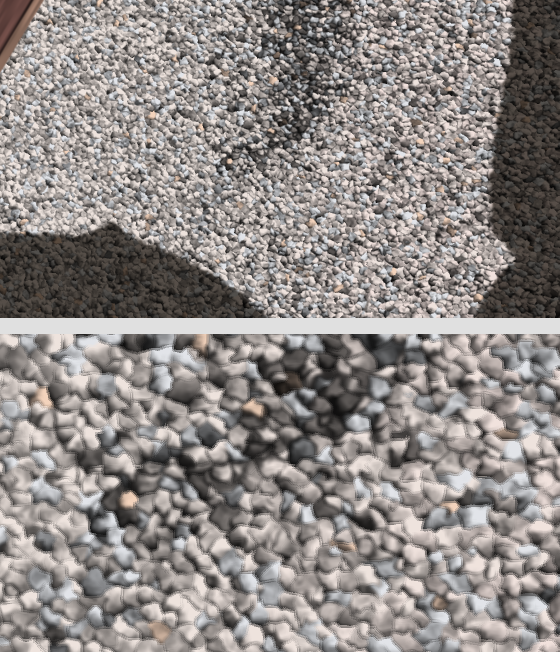
Top: the whole. Bottom: its middle third, enlarged.
Write a WebGL 1 fragment shader that draws this texture.

```glsl
precision highp float;
// Sunlit crushed gravel with a darker hollow, two cast shadows and a board corner.
// Chips are ragged, unequal Voronoi cells with broken facets and one-sided shade;
// broad masks in canvas heights then set the light over them.
uniform vec2 u_resolution;

const vec2  CHIP_DENSITY  = vec2(60.0, 56.0);  // chips per canvas height
const vec2  LIGHT_DIR     = vec2(0.6, 0.8);
const vec3  STONE_WARM    = vec3(1.035, 0.99, 0.965);
const vec3  STONE_BLUE    = vec3(0.985, 0.995, 1.015);
const vec3  STONE_PINK    = vec3(1.06, 0.985, 0.965);
const vec3  STONE_RUST    = vec3(1.06, 0.92, 0.82);
const float TONE_DARK     = 0.55;
const float TONE_LIGHT    = 0.84;
const float SIZE_SPREAD   = 0.34;
const float FACET_SLOPE   = 0.26;
const float FACET_BREAK   = 0.13;
const float GAP_LEVEL     = 0.27;
const float PIT_LEVEL     = 0.52;
const float PIT_SHARE     = 0.04;
const float GRAIN         = 0.26;
const vec3  BOARD_COLOR   = vec3(0.41, 0.28, 0.26);
const vec3  BOARD_EDGE    = vec3(0.55, 0.43, 0.37);
const vec3  SHADOW_TINT   = vec3(0.36, 0.345, 0.325);
const float SHADOW_BLUR   = 0.010;
const float SOFTNESS      = 0.0012;  // half the sample spread, in canvas heights

float hash(vec2 p) {
  return fract(sin(dot(p, vec2(127.1, 311.7))) * 43758.5453);
}

float noise(vec2 p) {
  vec2 i = floor(p), f = fract(p);
  f = f * f * (3.0 - 2.0 * f);
  return mix(mix(hash(i), hash(i + vec2(1.0, 0.0)), f.x),
             mix(hash(i + vec2(0.0, 1.0)), hash(i + vec2(1.0, 1.0)), f.x), f.y);
}

float bell(float x, float width) {
  return exp(-x * x / (width * width));
}

// Angular distance to a chip centre, with its own turn, stretch and size
float chipDistance(vec2 d, vec2 id) {
  float a = 6.2832 * hash(id + 7.3);
  vec2 r = vec2(cos(a) * d.x + sin(a) * d.y, cos(a) * d.y - sin(a) * d.x);
  r.y *= 1.0 + 0.7 * hash(id + 3.1);
  return mix(length(r), max(abs(r.x), abs(r.y)), 0.65) - SIZE_SPREAD * hash(id + 29.0);
}

// Dark trough running down from the upper middle and bending left
float hollowMask(vec2 p) {
  float centre = 0.73 + 0.25 * smoothstep(0.33, 0.75, p.y);
  float core = bell(p.x - centre, 0.11) * smoothstep(0.28, 0.6, p.y);
  float halo = bell(p.x - centre - 0.03, 0.28) * smoothstep(0.4, 1.0, p.y);
  return clamp((core + 0.4 * halo) * (0.3 + 1.0 * noise(p * 17.0)), 0.0, 1.0);
}

// Rounded shadow at lower left, wavy one along the right side
float shadowMask(vec2 p) {
  float rough = 0.018 * (noise(p * 45.0) - 0.5) + 0.012 * (noise(p * 95.0) - 0.5);
  float bend = max(p.x - 0.28, 0.0);
  float top = 0.262 - 0.82 * bend * bend + 0.04 * bell(p.x - 0.35, 0.05);
  float side = 1.54 + 0.075 * smoothstep(0.4, 1.0, p.y)
             + 0.075 * bell(p.y - 0.19, 0.065) - 0.04 * (1.0 - smoothstep(0.0, 0.14, p.y));
  float low = smoothstep(-SHADOW_BLUR, SHADOW_BLUR, top - p.y + rough);
  float right = smoothstep(-SHADOW_BLUR, SHADOW_BLUR, p.x - side + rough);
  return max(low, right);
}

vec3 gravel(vec2 p, float hollow) {
  // Chips grow slightly toward the lower right; the fine warp frays their outlines
  vec2 q = p * CHIP_DENSITY + vec2(-4.0, 3.0) * p * p;
  q += 0.4 * vec2(noise(q * 1.7), noise(q * 1.7 + 31.0));
  q += 0.2 * vec2(noise(q * 4.1 + 5.0), noise(q * 4.1 + 47.0));
  vec2 cell = floor(q), id = cell, away = vec2(0.0);
  float nearest = 9.0, second = 9.0;
  for (int y = -1; y <= 1; y++) {
    for (int x = -1; x <= 1; x++) {
      vec2 c = cell + vec2(float(x), float(y));
      vec2 d = q - c - vec2(hash(c), hash(c + 19.7));
      float dist = chipDistance(d, c);
      if (dist < nearest) {
        second = nearest; nearest = dist; id = c; away = d;
      } else {
        second = min(second, dist);
      }
    }
  }
  // Tone, tilted plane, broken facet and mineral grain
  float leftGlow = 1.0 - smoothstep(0.2, 0.9, p.x);
  float tone = mix(TONE_DARK, TONE_LIGHT, hash(id + 5.9)) + 0.03 * leftGlow;
  vec2 tilt = vec2(hash(id + 11.0), hash(id + 23.0)) - 0.5;
  tone += FACET_SLOPE * dot(away, LIGHT_DIR + 1.6 * tilt);
  tone += FACET_BREAK * (smoothstep(-0.15, 0.15, dot(away, normalize(tilt + 0.01)) + 0.1) - 0.5);
  tone += GRAIN * (noise(q * 2.6) - 0.5) + 0.6 * GRAIN * (noise(q * 5.9) - 0.5);
  // Shade lies on the side away from the light and opens into scattered cavities
  float lee = smoothstep(-0.3, 0.9, -dot(away, LIGHT_DIR) / (length(away) + 0.05));
  float cavity = smoothstep(0.5, 0.85, noise(q * 0.8 + 13.0));
  float width = 0.08 + 0.38 * lee + 0.30 * cavity + 0.25 * hollow;
  float gap = 1.0 - smoothstep(0.0, width, second - nearest);
  gap *= clamp(0.04 + 0.75 * lee + 0.5 * cavity + 0.5 * hollow, 0.0, 1.0);
  tone *= mix(1.0, GAP_LEVEL + 0.2 * leftGlow, gap);
  float pit = step(hash(id + 41.0), PIT_SHARE + 0.26 * hollow);
  tone *= mix(1.0, PIT_LEVEL + 0.15 * leftGlow, pit) * (1.0 - 0.1 * hollow);
  // Mineral tint
  float kind = hash(id + 57.0);
  vec3 tint = mix(STONE_WARM, STONE_PINK, smoothstep(0.7, 1.3, p.x) * hash(id + 61.0));
  tint = mix(tint, STONE_BLUE, step(kind, 0.20 + 0.15 * hollow));
  tint = mix(tint, STONE_RUST, step(0.975, kind));
  return clamp(tone, 0.06, 0.90) * tint;
}

vec3 scene(vec2 p) {
  vec3 color = gravel(p, hollowMask(p));
  color *= mix(vec3(1.0), SHADOW_TINT, shadowMask(p));
  // Board corner: signed distance to its slanted edge, grain along it
  vec2 normal = normalize(vec2(0.23, -0.138));
  float d = dot(p - vec2(0.0, 0.77), normal);
  float along = dot(p, vec2(-normal.y, normal.x));
  float streak = 0.75 + 0.5 * noise(vec2(d * 130.0, along * 9.0));
  vec3 board = mix(BOARD_COLOR, BOARD_EDGE, smoothstep(-0.032, -0.026, d));
  board *= streak * (1.0 - 0.6 * bell(d + 0.032, 0.005));
  return mix(board, color, smoothstep(-0.003, 0.003, d));
}

void main() {
  // Four spread samples soften the chip edges
  vec2 p = gl_FragCoord.xy / u_resolution.y;
  vec3 sum = vec3(0.0);
  for (int i = 0; i < 4; i++) {
    vec2 corner = vec2(mod(float(i), 2.0), floor(float(i) / 2.0)) * 2.0 - 1.0;
    sum += scene(p + corner * SOFTNESS);
  }
  gl_FragColor = vec4(sum / 4.0, 1.0);
}
```
